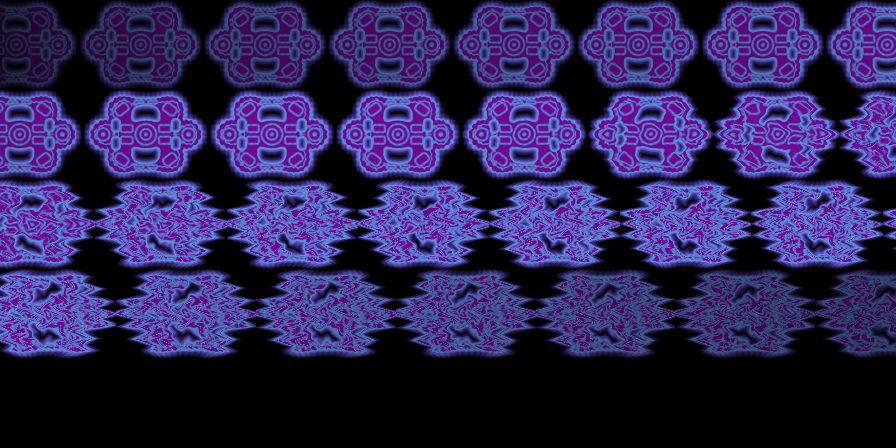
Reproduce this pattern procedurally as a WebGL 2 fragment shader.

```glsl
#version 300 es
precision highp float;
// Rows of glowing purple medallions that fade in, warp into jagged forms and fade out.

#define ROWS 5.0
#define PITCH 0.2777
#define PITCH_GROWTH 0.0038
#define FIRST_X 0.0365
#define SHIFT_GROWTH 0.0075
#define LINE_WIDTH 0.0019
#define GLOW_WIDTH 0.016
#define TEETH 35.0
#define TOOTH_DEPTH 0.30
#define WARP 0.006

uniform vec2 u_resolution;
out vec4 outColor;

const vec3 PURPLE = vec3(0.43, 0.03, 0.57);
const vec3 SKY = vec3(0.36, 0.60, 0.86);
const vec3 BLUE = vec3(0.33, 0.30, 0.71);
const vec3 VIOLET = vec3(0.22, 0.12, 0.43);
const vec3 NAVY = vec3(0.09, 0.10, 0.25);

float triangleWave(float x) { return abs(fract(x) * 2.0 - 1.0); }

float smoothMin(float a, float b, float k) {
  float h = max(k - abs(a - b), 0.0) / k;
  return min(a, b) - h * h * k * 0.25;
}

float box(vec2 p, vec2 halfSize, float radius) {
  vec2 d = abs(p) - halfSize + radius;
  return length(max(d, 0.0)) + min(max(d.x, d.y), 0.0) - radius;
}

float ring(vec2 p, float radius) { return abs(length(p) - radius); }

// Lobed silhouette in the first quadrant
float silhouette(vec2 p) {
  float core = box(p, vec2(0.074, 0.080), 0.045);
  float side = length(p - vec2(0.090, 0.0)) - 0.033;
  float corner = length(p - vec2(0.050, 0.051)) - 0.036;
  return smoothMin(smoothMin(core, side, 0.012), corner, 0.010);
}

// Dark openings: an arch above the centre and a slot beside it
float openings(vec2 p) {
  float arch = box(p - vec2(0.0, 0.049 - p.x * p.x * 8.0), vec2(0.027, 0.013), 0.009);
  float slot = box(p - vec2(0.066, 0.020), vec2(0.006, 0.011), 0.005);
  return min(arch, slot);
}

// Distance to the engraved lines
float engraving(vec2 p) {
  float d = min(ring(p, 0.023), ring(p, 0.012));
  d = min(d, length(p) - 0.002);
  vec2 side = p - vec2(0.094, 0.0);
  d = min(d, min(ring(side, 0.014), length(side) - 0.003));
  vec2 corner = p - vec2(0.053, 0.056);
  d = min(d, abs(box(mat2(0.8, 0.6, -0.6, 0.8) * corner, vec2(0.015, 0.010), 0.007)));
  d = min(d, abs(box(p - vec2(0.042, 0.013), vec2(0.013, 0.008), 0.004)));
  return min(d, abs(box(p - vec2(0.015, 0.072), vec2(0.010, 0.003), 0.002)));
}

// Outside falloff from the bright rim to black
vec3 glow(float d) {
  float g = d / GLOW_WIDTH;
  vec3 c = mix(SKY, BLUE, smoothstep(0.0, 0.28, g));
  c = mix(c, VIOLET, smoothstep(0.25, 0.55, g));
  c = mix(c, NAVY, smoothstep(0.5, 0.75, g));
  return c * (1.0 - smoothstep(0.7, 1.0, g));
}

void main() {
  vec2 uv = gl_FragCoord.xy / u_resolution.y;
  float pixel = 1.0 / u_resolution.y;

  // Row and column layout; later rows are wider and shifted
  float row = floor((1.0 - uv.y) * ROWS);
  float pitch = PITCH + PITCH_GROWTH * row * row;
  float along = (uv.x - FIRST_X - SHIFT_GROWTH * row * row) / pitch;
  float column = floor(along + 0.5);
  vec2 p = vec2((along - column) * PITCH, uv.y - 1.0 + (row + 0.5) / ROWS);

  // Progress through the sequence
  float stage = row + (column + 0.15) / 7.2;
  float warp = smoothstep(1.4, 2.35, stage);

  // Toothed stretch and layered sine warp
  float tooth = triangleWave(abs(p.y) * TEETH + 0.12 * warp * sin(stage * 5.0));
  p.x /= 1.0 + warp * TOOTH_DEPTH * (tooth - 0.5);
  p.x -= warp * 0.006 * sin(p.y * 95.0 + stage);
  vec2 q = p + warp * WARP * sin(p.yx * vec2(160.0, 125.0) + stage * vec2(2.0, 3.0));
  q += warp * WARP * 0.5 * sin(q.yx * vec2(310.0, 270.0) + stage);

  // Body with a fringed rim and slanting openings
  float fringe = 0.0025 * (triangleWave(p.x * 95.0) + triangleWave(p.y * 80.0) - 1.0);
  float outer = silhouette(abs(p)) + fringe;
  vec2 slanted = vec2(q.x, abs(q.y) - warp * 0.4 * q.x);
  float hole = openings(vec2(abs(slanted.x), slanted.y));
  float body = max(outer, 0.003 - hole);

  // Engraved lines, with dashes and extra maze strokes on warped forms
  float lines = min(engraving(abs(q)), abs(outer + 0.012 + 0.002 * sin(p.x * 170.0)));
  float maze = abs(sin(q.x * 210.0 + 2.0 * sin(q.y * 170.0)) + sin(q.y * 250.0 + q.x * 60.0));
  lines = min(lines, maze * 0.005 + 0.006 * (1.0 - warp));
  float dash = 0.5 + 0.5 * sin(p.x * 520.0) * sin(p.y * 520.0);
  vec3 ink = mix(BLUE, SKY, 0.45 + 0.55 * dash);
  float soft = max(pixel, 0.001);
  vec3 inside = mix(PURPLE, BLUE, 0.55 * (1.0 - smoothstep(0.001, 0.004, lines)));
  inside = mix(inside, ink, 1.0 - smoothstep(LINE_WIDTH - soft, LINE_WIDTH + soft, lines));
  inside = mix(inside, ink, smoothstep(-0.004, -0.001, body));
  vec3 color = mix(inside, glow(max(body, 0.0)), smoothstep(-pixel, pixel, body));

  // Fade in along the first row, out along the fourth, empty fifth
  float time = row + uv.x * 0.5;
  float fade = min(0.22 + 0.95 * sqrt(max(time, 0.0)) * 0.72, 1.0);
  fade *= 1.0 - 0.5 * clamp(time - 3.0, 0.0, 1.0);
  fade *= 1.0 - step(3.5, row);
  outColor = vec4(color * fade, 1.0);
}
```
